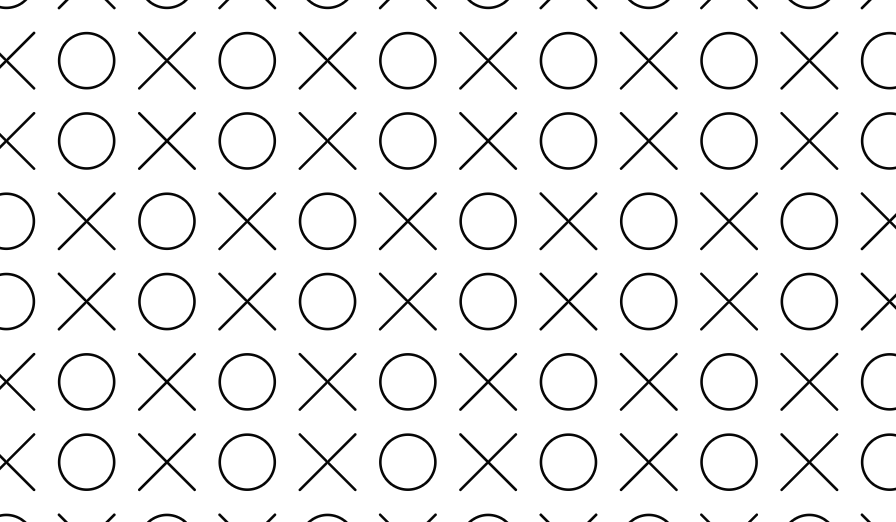
Reproduce this pattern procedurally as a Shadertoy shader.

```glsl
// Rows of thin outlined rings and round-ended crosses on white.
// A square grid picks ring or cross per cell; columns alternate, and the
// order flips every two rows. Each mark is a stroked distance function.

// Lengths are fractions of the canvas width; y is measured from the top.
const float PITCH = 0.08962;                    // spacing of the marks
const vec2  FIRST_CENTER = vec2(0.0071, 0.0677);
const float RING_RADIUS = 0.0307;               // to the middle of the stroke
const float CROSS_REACH = 0.0309;               // half extent along each axis
const float LINE_WIDTH = 0.0029;
const float ROWS_PER_BAND = 2.0;
const vec3  INK = vec3(0.025);
const vec3  PAPER = vec3(1.0);

float ringDistance(vec2 p) {
    return abs(length(p) - RING_RADIUS);
}

// Both diagonals fold onto one segment from the center to a corner.
float crossDistance(vec2 p) {
    p = abs(p);
    float along = clamp(0.5 * (p.x + p.y), 0.0, CROSS_REACH);
    return length(p - vec2(along));
}

void mainImage(out vec4 fragColor, in vec2 fragCoord) {
    float pixel = 1.0 / iResolution.x;
    vec2 position = vec2(fragCoord.x, iResolution.y - fragCoord.y) * pixel;

    // Grid cell and the offset from its center
    vec2 grid = (position - FIRST_CENTER) / PITCH;
    vec2 cell = floor(grid + 0.5);
    vec2 local = (grid - cell) * PITCH;

    // Alternate marks by column, flipped for every band of rows
    float band = floor(cell.y / ROWS_PER_BAND);
    bool isCross = mod(cell.x + band, 2.0) < 0.5;
    float centerline = isCross ? crossDistance(local) : ringDistance(local);

    // Stroke with one pixel of edge smoothing
    float edge = centerline - 0.5 * LINE_WIDTH;
    float coverage = clamp(0.5 - edge / pixel, 0.0, 1.0);
    fragColor = vec4(mix(PAPER, INK, coverage), 1.0);
}
```
